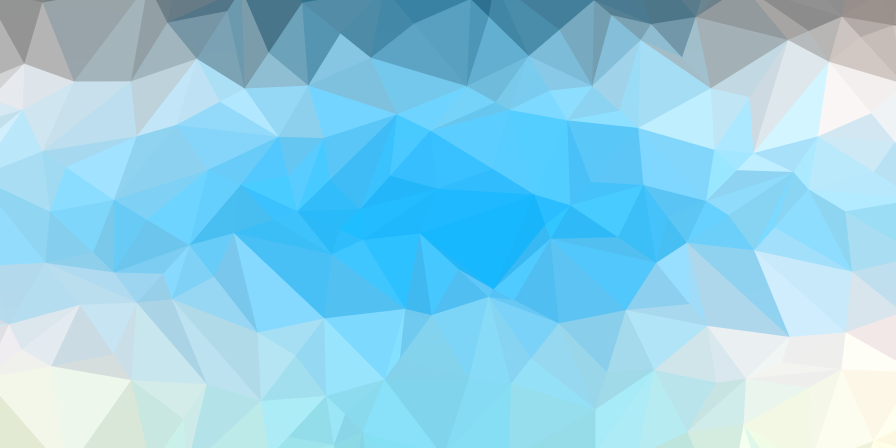
A WebGL 1 fragment shader for this background:

```glsl
precision highp float;

uniform vec2 u_resolution;

#define GRID vec2(14.0, 7.0)
#define JITTER 0.40
#define SPLIT_CHANCE 0.5
#define SAMPLE_DRIFT vec2(0.07, 0.06)
#define SHADE_RANGE 0.045
#define WARM_SHIFT vec3(0.09, 0.05, 0.03)
#define FOCAL_CELL vec2(7.0, 3.0)

float hash(vec2 p) {
  vec3 q = fract(p.xyx * vec3(0.1031, 0.1030, 0.0973));
  q += dot(q, q.yzx + 33.33);
  return fract((q.x + q.y) * q.z);
}

vec2 hash2(vec2 p) {
  return vec2(hash(p), hash(p + 47.3));
}

float cross2(vec2 a, vec2 b) {
  return a.x * b.y - a.y * b.x;
}

// Blends one more colour stop into a vertical ramp
void addStop(inout vec3 c, vec3 next, float from, float to, float y) {
  c = mix(c, next, clamp((y - from) / (to - from), 0.0, 1.0));
}

// Smooth colour field: a central ramp fading to a side ramp
vec3 field(vec2 uv) {
  float y = uv.y;
  vec3 core = vec3(0.50, 0.86, 0.94);
  addStop(core, vec3(0.53, 0.85, 0.96), 0.00, 0.22, y);
  addStop(core, vec3(0.35, 0.78, 0.98), 0.22, 0.35, y);
  addStop(core, vec3(0.05, 0.71, 1.00), 0.35, 0.48, y);
  addStop(core, vec3(0.22, 0.75, 1.00), 0.48, 0.64, y);
  addStop(core, vec3(0.45, 0.82, 0.97), 0.64, 0.77, y);
  addStop(core, vec3(0.42, 0.71, 0.84), 0.77, 0.87, y);
  addStop(core, vec3(0.16, 0.44, 0.57), 0.87, 1.00, y);

  vec3 side = vec3(0.97, 0.98, 0.88);
  addStop(side, vec3(0.95, 0.92, 0.92), 0.00, 0.22, y);
  addStop(side, vec3(0.77, 0.89, 0.95), 0.22, 0.35, y);
  addStop(side, vec3(0.54, 0.84, 0.96), 0.35, 0.48, y);
  addStop(side, vec3(0.74, 0.91, 0.98), 0.48, 0.64, y);
  addStop(side, vec3(0.96, 0.96, 0.97), 0.64, 0.77, y);
  addStop(side, vec3(0.80, 0.78, 0.77), 0.77, 0.87, y);
  addStop(side, vec3(0.56, 0.54, 0.53), 0.87, 1.00, y);

  float spread = smoothstep(0.0, 1.0, abs(2.0 * uv.x - 1.0));
  return mix(core, side, spread) + WARM_SHIFT * (uv.x - 0.5) * spread;
}

// Jittered grid point; the focal cell has a fixed, larger outline
vec2 vertex(vec2 id) {
  vec2 k = id - FOCAL_CELL;
  if (abs(k.x - 0.5) < 0.6 && abs(k.y - 0.5) < 0.6) {
    vec2 low = mix(vec2(-0.44, 0.35), vec2(-0.29, -0.52), k.x);
    vec2 high = mix(vec2(-0.16, 0.05), vec2(0.35, -0.04), k.x);
    return id + mix(low, high, k.y);
  }
  return id + (hash2(id + 19.0) * 2.0 - 1.0) * JITTER;
}

// Signed distance to the line a-b, positive on its left
float edge(vec2 p, vec2 a, vec2 b) {
  return cross2(b - a, p - a) / max(length(b - a), 0.0001);
}

// Adds a flat triangle, weighted by its pixel coverage
void addFacet(inout vec4 sum, vec2 p, vec2 a, vec2 b, vec2 c, float vary) {
  float d = min(edge(p, a, b), min(edge(p, b, c), edge(p, c, a)));
  float cover = clamp(d * u_resolution.y / GRID.y + 0.5, 0.0, 1.0);
  if (cover <= 0.0) return;
  vec2 center = (a + b + c) / 3.0;
  vec2 seed = center * 91.7 + 200.0;
  vec2 drift = (hash2(seed) - 0.5) * SAMPLE_DRIFT * vary;
  float shade = (hash(seed + 11.0) - 0.5) * 2.0 * SHADE_RANGE * vary;
  vec3 color = field(clamp(center / GRID + drift, 0.0, 1.0)) * (1.0 + shade);
  sum += vec4(color, 1.0) * cover;
}

// Divides a cell into two or four triangles
void addCell(inout vec4 sum, vec2 p, vec2 id) {
  vec2 a = vertex(id);
  vec2 b = vertex(id + vec2(1.0, 0.0));
  vec2 c = vertex(id + vec2(1.0, 1.0));
  vec2 d = vertex(id + vec2(0.0, 1.0));

  // Turn the corners so that a-c is the better diagonal
  float areaAC = min(cross2(b - a, c - a), cross2(c - a, d - a));
  float areaBD = min(cross2(b - a, d - a), cross2(c - b, d - b));
  if (areaBD > areaAC) {
    vec2 first = a;
    a = b; b = c; c = d; d = first;
  }

  bool focal = distance(id, FOCAL_CELL) < 0.5;
  if (!focal && hash(id + 71.0) < SPLIT_CHANCE) {
    vec2 m = mix(a, c, 0.3 + 0.4 * hash(id + 83.0));
    addFacet(sum, p, a, b, m, 1.0);
    addFacet(sum, p, b, c, m, 1.0);
    addFacet(sum, p, c, d, m, 1.0);
    addFacet(sum, p, d, a, m, 1.0);
  } else {
    float vary = focal ? 0.0 : 1.0;
    addFacet(sum, p, a, b, c, vary);
    addFacet(sum, p, a, c, d, vary);
  }
}

void main() {
  vec2 uv = gl_FragCoord.xy / u_resolution;
  vec2 p = uv * GRID;
  vec4 sum = vec4(field(uv), 1.0) * 0.001;
  for (int j = -1; j <= 1; j++)
    for (int i = -1; i <= 1; i++)
      addCell(sum, p, floor(p) + vec2(float(i), float(j)));
  gl_FragColor = vec4(sum.rgb / sum.a, 1.0);
}
```
